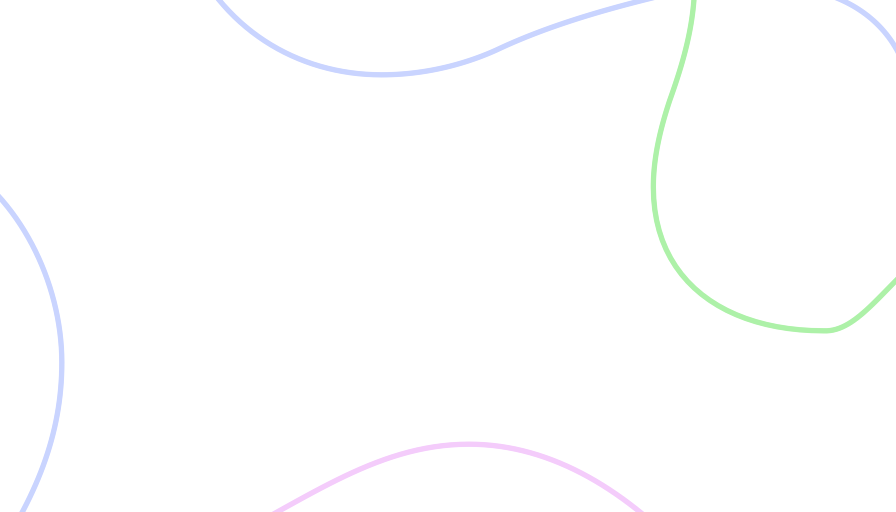
Give the GLSL for this background, as a WebGL 1 fragment shader.

```glsl
precision highp float;
// Thin pastel ribbons sweeping across a white background: blue at the top and
// left, green at the right, pink at the bottom. Each ribbon is a chain of cubic
// Bezier curves, stroked by its distance with a smooth edge.

uniform vec2 u_resolution;

// Distance from p to the segment a-b
float segmentDistance(vec2 p, vec2 a, vec2 b) {
  vec2 ap = p - a, ab = b - a;
  return length(ap - ab * clamp(dot(ap, ab) / dot(ab, ab), 0.0, 1.0));
}

vec2 bezierPoint(vec2 a, vec2 b, vec2 c, vec2 d, float t) {
  float s = 1.0 - t;
  return s * s * s * a + 3.0 * s * s * t * b + 3.0 * s * t * t * c + t * t * t * d;
}

// Distance from p to a cubic curve, walked in short chords
float curveDistance(vec2 p, vec2 a, vec2 b, vec2 c, vec2 d) {
  float nearest = 1e5;
  vec2 previous = a;
  for (int i = 1; i <= 24; i++) {
    vec2 next = bezierPoint(a, b, c, d, float(i) / 24.0);
    nearest = min(nearest, segmentDistance(p, previous, next));
    previous = next;
  }
  return nearest;
}

// Coverage of a ribbon at the given distance from its centre line
float stroke(float dist, float pixel) {
  return 1.0 - smoothstep(-0.6, 0.6, (dist - 2.3) / pixel);
}

void main() {
  // Design grid of 768 by 438 units, y running down from the top edge
  vec2 uv = gl_FragCoord.xy / u_resolution;
  vec2 p = vec2(uv.x, 1.0 - uv.y) * vec2(768.0, 438.0);
  float pixel = 768.0 / u_resolution.x;

  // Blue: wave along the top, arc in the top right corner, arc at the left
  float blue = curveDistance(p, vec2(187, -1), vec2(222, 42), vec2(273, 64), vec2(327, 64));
  blue = min(blue, curveDistance(p, vec2(327, 64), vec2(362, 64), vec2(396, 56), vec2(425, 43)));
  blue = min(blue, curveDistance(p, vec2(425, 43), vec2(465, 24), vec2(511, 10), vec2(560, -2)));
  blue = min(blue, curveDistance(p, vec2(714, -3), vec2(738, 6), vec2(758, 22), vec2(770, 45)));
  blue = min(blue, curveDistance(p, vec2(-2, 167), vec2(32, 204), vec2(53, 258), vec2(53, 310)));
  blue = min(blue, curveDistance(p, vec2(53, 310), vec2(53, 356), vec2(41, 398), vec2(17, 442)));

  // Pink: hill rising from the bottom edge
  float pink = curveDistance(p, vec2(234, 440), vec2(290, 409), vec2(340, 380), vec2(402, 380));
  pink = min(pink, curveDistance(p, vec2(402, 380), vec2(456, 380), vec2(506, 403), vec2(551, 440)));

  // Green: loop hanging from the top and leaving at the right
  float green = curveDistance(p, vec2(595, -3), vec2(593, 29), vec2(584, 58), vec2(574, 86));
  green = min(green, curveDistance(p, vec2(574, 86), vec2(565, 113), vec2(560, 137), vec2(560, 160)));
  green = min(green, curveDistance(p, vec2(560, 160), vec2(560, 241), vec2(622, 283), vec2(706, 283)));
  green = min(green, curveDistance(p, vec2(706, 283), vec2(728, 284), vec2(746, 262), vec2(770, 238)));

  // Lay the ribbons over white
  vec3 color = vec3(1.0);
  color = mix(color, vec3(0.79, 0.83, 1.0), stroke(blue, pixel));
  color = mix(color, vec3(0.955, 0.80, 0.985), stroke(pink, pixel));
  color = mix(color, vec3(0.68, 0.945, 0.66), stroke(green, pixel));
  gl_FragColor = vec4(color, 1.0);
}
```
